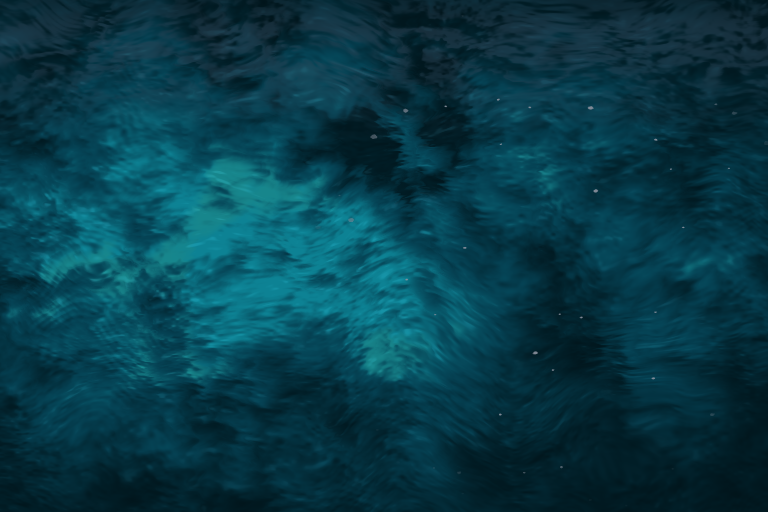
Write a Shadertoy shader that draws this texture.

```glsl
// Dark teal sea seen from above: a cloudy glow under the surface, bent by
// fine ripples, with grey swell at the far edge and a few drifting flecks.
// Layers of warped value noise set one light level, which a ramp colours.

#define DEEP vec3(0.0, 0.060, 0.080)
#define MID vec3(0.018, 0.25, 0.32)
#define BRIGHT vec3(0.05, 0.51, 0.58)
#define SHOAL vec3(0.13, 0.54, 0.52)
#define SHEEN vec3(0.16, 0.25, 0.32)
#define FLECK vec3(0.55, 0.57, 0.62)
#define GLOW_GAIN 0.70
#define CLOUD_SCALE 4.6
#define CLOUD_CONTRAST 2.6
#define REFRACTION 0.045
#define RIPPLE_GAIN 0.95
#define FLECK_SHARE 0.20

float hash(vec2 p) {
    return fract(sin(dot(p, vec2(127.1, 311.7))) * 43758.55);
}

float noise(vec2 p) {
    vec2 cell = floor(p), f = fract(p);
    f = f * f * (3.0 - 2.0 * f);
    float low = mix(hash(cell), hash(cell + vec2(1, 0)), f.x);
    float high = mix(hash(cell + vec2(0, 1)), hash(cell + vec2(1, 1)), f.x);
    return mix(low, high, f.y);
}

float fbm(vec2 p) {
    float sum = 0.0, gain = 0.5;
    for (int i = 0; i < 5; i++) {
        sum += gain * noise(p);
        p = mat2(1.6, 1.2, -1.2, 1.6) * p + 7.3;
        gain *= 0.5;
    }
    return sum / 0.97;
}

// Soft elliptical spot, 1 at its centre
float blob(vec2 p, vec2 centre, vec2 radius) {
    vec2 q = (p - centre) / radius;
    return exp(-dot(q, q));
}

// Thin curved wavelets, about -0.5 to 0.5, stretched sideways
float ripples(vec2 p) {
    vec2 bend = vec2(noise(p * 5.0), noise(p * 5.0 + 31.0)) - 0.5;
    vec2 q = p + 0.12 * bend + 0.02 * noise(p * 17.0);
    float coarse = noise(q * vec2(20.0, 60.0));
    float fine = noise(q * vec2(45.0, 120.0) + 9.0);
    float finest = noise(q * vec2(80.0, 190.0) + 23.0);
    return 0.34 * coarse + 0.36 * fine + 0.30 * finest - 0.5;
}

// Contour bands of a smooth field make small patches of nested arcs
float arcs(vec2 p) {
    float field = noise(p * 6.0 + 3.0) + 0.3 * noise(p * 14.0);
    float patches = smoothstep(0.5, 0.8, noise(p * 9.0 + 50.0));
    return patches * sin(60.0 * field + 260.0 * p.y);
}

// Sparse rounded specks, one candidate per grid cell
float flecks(vec2 p, float pixel) {
    vec2 grid = p * 17.0, cell = floor(grid);
    vec2 centre = 0.2 + 0.6 * vec2(hash(cell + 3.1), hash(cell + 8.7));
    vec2 d = (fract(grid) - centre) / 17.0;
    float size = mix(0.0016, 0.0062, pow(hash(cell + 5.9), 4.0));
    float shape = length(d * vec2(0.8, 1.2)) + 0.002 * (noise(p * 250.0) - 0.5);
    float present = step(1.0 - FLECK_SHARE, hash(cell + 1.3));
    return present * (1.0 - smoothstep(size - pixel, size + pixel, shape));
}

void mainImage(out vec4 fragColor, in vec2 fragCoord) {
    vec2 p = fragCoord / iResolution.y;
    float pixel = 0.7 / iResolution.y;

    // Surface relief bends the view of what lies below
    float ripple = ripples(p);
    float arc = arcs(p);
    vec2 bent = p + REFRACTION * vec2(ripple, 0.6 * ripple + 0.06 * arc);

    // Broad glow with a dark gulf and a weaker patch to the right
    float glow = blob(p, vec2(0.56, 0.53), vec2(0.72, 0.39));
    glow *= 1.0 - 0.65 * blob(p, vec2(1.10, 0.36), vec2(0.20, 0.30));
    glow *= 1.0 - 0.50 * blob(p, vec2(0.58, 0.23), vec2(0.13, 0.10));
    glow += 0.25 * blob(p, vec2(1.32, 0.42), vec2(0.14, 0.18));

    // Warped clouds break the glow into drifting masses
    vec2 warp = vec2(fbm(bent * 3.0 + 12.0), fbm(bent * 3.0 + 40.0)) - 0.5;
    float cloud = fbm((bent + 0.25 * warp) * CLOUD_SCALE + 5.0);
    float detail = fbm(bent * vec2(13.0, 19.0) + 3.0 * warp);
    float body = 0.96 + CLOUD_CONTRAST * (cloud - 0.5) + 2.1 * (detail - 0.5);
    float light = 0.035 + GLOW_GAIN * glow * clamp(body, 0.10, 1.8);

    // Pale shoals stand out as mottled patches inside the glow
    float shoal = smoothstep(0.56, 0.70, fbm(bent * 6.5 + 70.0));
    light += 0.22 * shoal * glow * smoothstep(0.35, 0.65, detail);
    light *= 1.0 + RIPPLE_GAIN * ripple + 0.08 * arc;
    light += 0.07 * ripple;

    // Colour ramp, greener where the bottom is shallow
    vec3 colour = mix(DEEP, MID, smoothstep(-0.12, 0.52, light));
    colour = mix(colour, BRIGHT, smoothstep(0.36, 1.30, light));
    colour = mix(colour, SHOAL, 0.5 * shoal * smoothstep(0.45, 1.1, light));

    // Grey swell catching the sky toward the far edge
    vec2 swell = vec2(p.x * 4.0, p.y * 20.0 + p.x * 1.5) + 4.0 * warp;
    float crest = 1.0 - abs(2.0 * fbm(swell) - 1.0);
    float far = smoothstep(0.70, 0.92, p.y) * (1.0 - 0.5 * smoothstep(0.94, 1.0, p.y));
    float sheen = far * smoothstep(0.66, 1.0, crest + 0.9 * ripple);
    colour = mix(colour, SHEEN, 0.55 * sheen);

    // Fine glints and floating flecks, mostly right of centre
    float glint = smoothstep(0.16, 0.36, ripple) * (0.2 + glow);
    colour += 0.07 * glint * vec3(0.5, 0.9, 1.0);
    float drift = blob(p, vec2(1.08, 0.52), vec2(0.38, 0.42));
    colour = mix(colour, FLECK, 0.9 * flecks(p, pixel) * smoothstep(0.15, 0.5, drift));

    fragColor = vec4(colour, 1.0);
}
```
